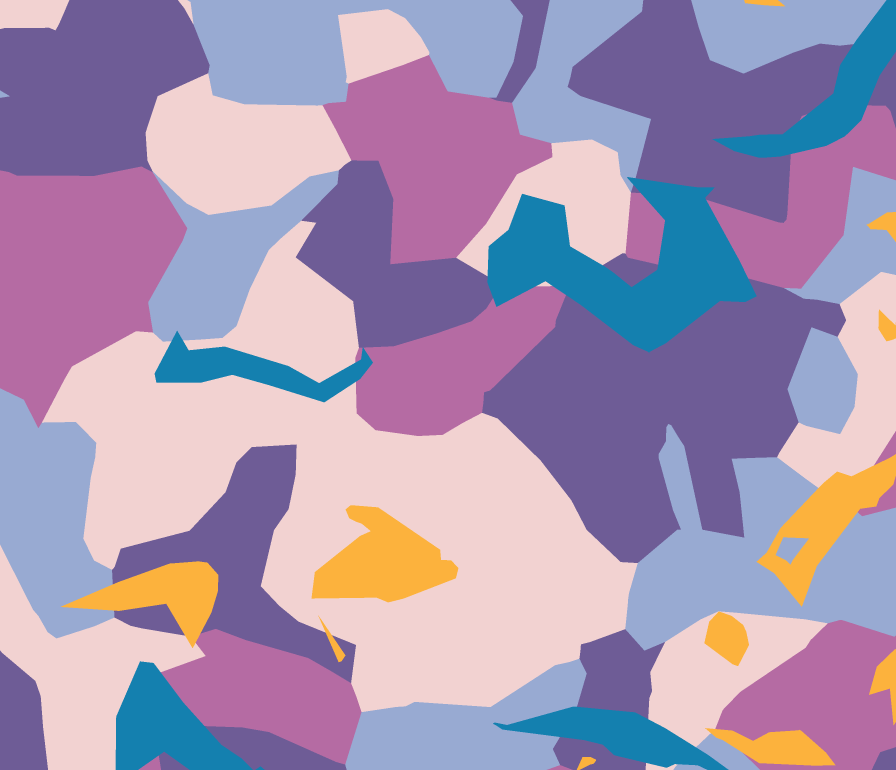
This pattern is drawn by a Shadertoy shader. Its source:

```glsl
const vec3 PINK       = vec3(0.95, 0.825, 0.82);
const vec3 PURPLE     = vec3(0.43, 0.36, 0.59);
const vec3 PERIWINKLE = vec3(0.595, 0.665, 0.825);
const vec3 MAGENTA    = vec3(0.71, 0.42, 0.64);
const vec3 TEAL       = vec3(0.08, 0.50, 0.685);
const vec3 ORANGE     = vec3(0.99, 0.70, 0.24);

// Upper bounds of each colour's range in the base layer; teal takes the rest
const float PINK_END       = 0.315;
const float PURPLE_END     = 0.57;
const float PERIWINKLE_END = 0.81;
const float MAGENTA_END    = 0.945;

const float TEAL_SHARD_SHARE   = 0.085;
const float ORANGE_SHARD_SHARE = 0.036;

// Sizes are fractions of the canvas height
const vec2  PATCH_SIZE        = vec2(0.21, 0.19);
const vec2  TEAL_SHARD_SIZE   = vec2(0.24, 0.10);
const vec2  ORANGE_SHARD_SIZE = vec2(0.13, 0.065);
const float FACET_SIZE        = 0.15;
const float WARP_AMOUNT       = 0.30;
const float CELL_JITTER       = 0.85;
const float COLOUR_JITTER     = 0.25;
const int   SAMPLES           = 3;

// Integer hash of a lattice point, two values in 0..1
vec2 hash2(vec2 p) {
    uvec2 q = uvec2(ivec2(p)) * 1664525u + 1013904223u;
    q.x += q.y * 1664525u;
    q.y += q.x * 1664525u;
    q ^= q >> 16u;
    q.x += q.y * 1664525u;
    q.y += q.x * 1664525u;
    q ^= q >> 16u;
    return vec2(q & 65535u) / 65535.0;
}

float cornerSlope(vec2 corner, vec2 offset) {
    float angle = 6.2832 * hash2(corner).x;
    return dot(vec2(cos(angle), sin(angle)), offset);
}

float gradientNoise(vec2 p) {
    vec2 i = floor(p), f = p - i;
    vec2 u = f * f * (3.0 - 2.0 * f);
    vec2 e = vec2(1.0, 0.0);
    float low  = mix(cornerSlope(i, f), cornerSlope(i + e, f - e), u.x);
    float high = mix(cornerSlope(i + e.yx, f - e.yx), cornerSlope(i + 1.0, f - 1.0), u.x);
    return mix(low, high, u.y);
}

vec2 vertexShift(vec2 vertex, float seed) {
    vec2 q = vertex * 0.73 + seed;
    return vec2(gradientNoise(q), gradientNoise(q + 57.4));
}

// Warp that is linear inside each triangle, so straight edges stay straight
vec2 facetWarp(vec2 p, float seed) {
    vec2 s = p / FACET_SIZE;
    s += (s.x + s.y) * 0.366;
    vec2 i = floor(s), f = s - i;
    vec2 middle = f.x > f.y ? vec2(1.0, 0.0) : vec2(0.0, 1.0);
    float big = max(f.x, f.y), small = min(f.x, f.y);
    vec2 shift = vertexShift(i, seed) * (1.0 - big)
               + vertexShift(i + middle, seed) * (big - small)
               + vertexShift(i + 1.0, seed) * small;
    return p + WARP_AMOUNT * shift;
}

// Evenly spread value of the nearest jittered cell
float cellValue(vec2 p, float seed) {
    vec2 home = floor(p), nearest = home;
    float best = 1e3;
    for (int y = -1; y <= 1; y++)
    for (int x = -1; x <= 1; x++) {
        vec2 cell = home + vec2(x, y);
        vec2 centre = cell + 0.5 + CELL_JITTER * (hash2(cell + seed) - 0.5);
        float d = dot(p - centre, p - centre);
        if (d < best) { best = d; nearest = cell; }
    }
    float spread = dot(nearest, vec2(0.7549, 0.5698));
    return fract(spread + COLOUR_JITTER * hash2(nearest + seed + 91.0).x + seed * 0.618);
}

vec3 camouflage(vec2 p) {
    // Large patches
    float patchValue = cellValue(facetWarp(p, 11.3) / PATCH_SIZE, 5.0);
    vec3 colour = patchValue < PINK_END       ? PINK
                : patchValue < PURPLE_END     ? PURPLE
                : patchValue < PERIWINKLE_END ? PERIWINKLE
                : patchValue < MAGENTA_END    ? MAGENTA : TEAL;

    // Long shards on top
    vec2 q = facetWarp(p, 203.6);
    if (cellValue(q / TEAL_SHARD_SIZE, 23.0) < TEAL_SHARD_SHARE) colour = TEAL;
    if (cellValue(q / ORANGE_SHARD_SIZE, 42.0) < ORANGE_SHARD_SHARE) colour = ORANGE;
    return colour;
}

void mainImage(out vec4 fragColor, in vec2 fragCoord) {
    // Average a grid of samples to smooth the edges
    vec3 sum = vec3(0.0);
    for (int y = 0; y < SAMPLES; y++)
    for (int x = 0; x < SAMPLES; x++) {
        vec2 offset = (vec2(x, y) + 0.5) / float(SAMPLES) - 0.5;
        sum += camouflage((fragCoord + offset) / iResolution.y);
    }
    fragColor = vec4(sum / float(SAMPLES * SAMPLES), 1.0);
}
```
